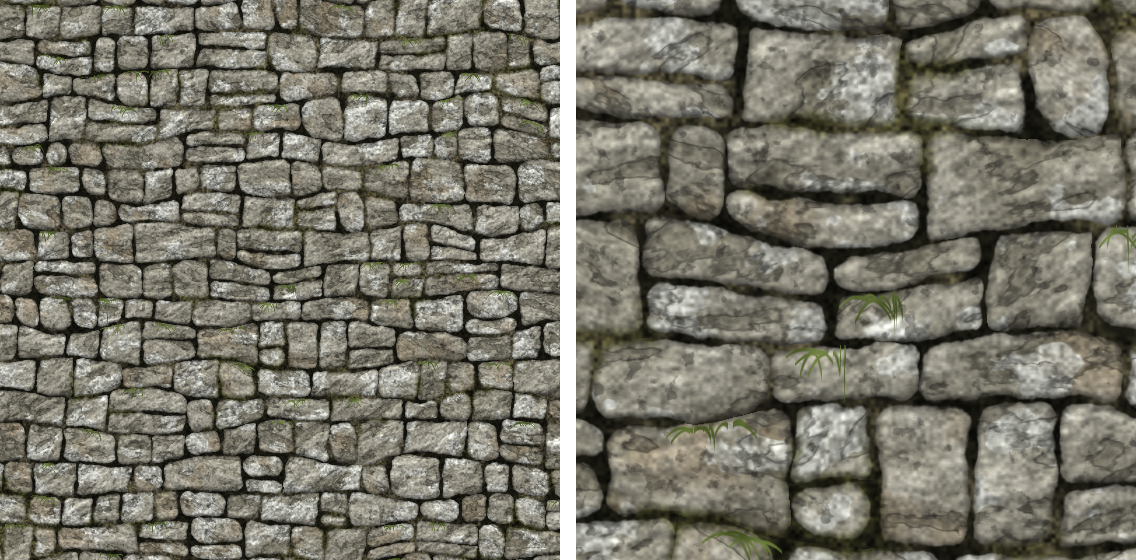
Left: the whole. Right: its middle third, enlarged.
This texture is drawn by a WebGL 2 fragment shader. Its source:

```glsl
#version 300 es
precision highp float;
// Dry stone wall: wavy courses are cut into jittered blocks, some split again.
// Each block is a warped rounded box with noise relief, lichen and stains;
// dark soil fills the joints, and moss and grass grow along some top edges.
uniform vec2 u_resolution;
out vec4 fragColor;

float hash(vec2 p) {
  vec3 q = fract(vec3(p.xyx) * 0.1031);
  q += dot(q, q.yzx + 33.33);
  return fract((q.x + q.y) * q.z);
}

float noise(vec2 p) {
  vec2 i = floor(p), f = fract(p);
  f = f * f * (3.0 - 2.0 * f);
  return mix(mix(hash(i), hash(i + vec2(1, 0)), f.x),
             mix(hash(i + vec2(0, 1)), hash(i + vec2(1, 1)), f.x), f.y);
}

float fbm(vec2 p) {
  float sum = 0.0, amp = 0.5;
  for (int i = 0; i < 5; i++) {
    sum += amp * noise(p);
    p = mat2(1.6, 1.2, -1.2, 1.6) * p + 17.3;
    amp *= 0.5;
  }
  return sum;
}

// Height of the lower bed of a course, and position of a joint within it
float bed(float row, float x) {
  return (row + 0.28 * (hash(vec2(row, 7.0)) - 0.5)
          + 0.62 * (noise(vec2(x * 8.0, row * 9.3)) - 0.5)) / 17.0;
}

float joint(float col, float row) {
  return (col + 0.7 * (hash(vec2(col, row * 3.7 + 1.0)) - 0.5) + hash(vec2(row, 5.0))) / 10.0;
}

float roundBox(vec2 p, vec2 halfSize, float r) {
  vec2 q = abs(p) - halfSize + r;
  return length(max(q, 0.0)) + min(max(q.x, q.y), 0.0) - r;
}

// Coverage of a tuft of arching blades growing from roots along a short line
float tuft(vec2 p, float seed) {
  float cover = 0.0;
  for (float i = 0.0; i < 9.0; i++) {
    float reach = (hash(vec2(i, seed)) - 0.5) * 0.04;
    float x = p.x - 0.03 * (hash(vec2(i + 40.0, seed)) - 0.5);
    float t = x / reach;
    float rise = 0.014 * hash(vec2(seed, i + 20.0));
    float slope = (rise - 0.028 * t) / reach;
    float d = abs(p.y - rise * t + 0.014 * t * t) / sqrt(1.0 + slope * slope);
    float inside = step(0.0, t) * step(t, 1.0);
    cover = max(cover, inside * smoothstep(0.0020, 0.0006, d + 0.0008 * t));
  }
  return cover;
}

void main() {
  vec2 uv = gl_FragCoord.xy / u_resolution.y;
  vec2 wp = uv + 0.011 * (vec2(fbm(uv * 24.0), fbm(uv * 24.0 + 40.0)) - 0.48);

  // Find the course and block
  float row = floor(wp.y * 17.0);
  row += step(bed(row + 1.0, wp.x), wp.y) - step(wp.y, bed(row, wp.x));
  float col = floor(wp.x * 10.0 - hash(vec2(row, 5.0)));
  col += step(joint(col + 1.0, row), wp.x) - step(wp.x, joint(col, row));
  vec2 lo = vec2(joint(col, row), bed(row, wp.x));
  vec2 hi = vec2(joint(col + 1.0, row), bed(row + 1.0, wp.x));
  vec2 id = vec2(col, row) + 50.0;

  // Split some blocks into stacked or neighbouring stones
  float kind = hash(id + 3.1);
  vec2 cut = mix(lo, hi, 0.38 + 0.24 * hash(id + 8.2));
  float midX = 0.5 * (lo.x + hi.x);
  if (kind < 0.25 && bed(row + 1.0, midX) - bed(row, midX) > 0.056) {
    if (wp.y < cut.y) { hi.y = cut.y; id += 0.37; } else lo.y = cut.y;
  } else if (kind > 0.5 && hi.x - lo.x > 0.1) {
    if (wp.x < cut.x) { hi.x = cut.x; id += 0.61; } else lo.x = cut.x;
  }
  float seed = hash(id * 1.7 + 2.0), seed2 = hash(id * 2.3 + 9.0);

  // Stone outline
  vec2 halfSize = 0.5 * (hi - lo) - 0.0010 - 0.0016 * seed2;
  vec2 p = wp - 0.5 * (lo + hi);
  p += vec2(p.y * (seed - 0.5) * 0.25, p.x * (seed2 - 0.5) * 0.06);
  float d = roundBox(p, halfSize, min(0.005 + 0.012 * seed, halfSize.y));
  d += 0.008 * (fbm(uv * 60.0) - 0.46);
  float stone = smoothstep(0.0010, -0.0010, d);

  // Surface relief lit from the upper left
  float turn = (seed - 0.5) * 1.2;
  mat2 grainDir = mat2(cos(turn), sin(turn), -sin(turn), cos(turn));
  vec2 stretch = vec2(28.0, 56.0), shift = vec2(seed, seed2) * 90.0;
  float relief = fbm(grainDir * uv * stretch + shift);
  float lit = relief - fbm(grainDir * (uv + vec2(-0.0016, 0.0028)) * stretch + shift);
  float grain = noise(uv * 400.0) - 0.5 + 0.8 * (noise(uv * 210.0) - 0.5);

  // Stone colour: grey to tan, ochre stains, pale lichen, dark pits
  float vertical = p.y / halfSize.y;
  float mottling = fbm(uv * 26.0 + shift.yx);
  float tone = clamp(0.52 + 0.32 * (seed2 - 0.5) + 1.5 * (relief - 0.48), 0.0, 1.0);
  vec3 color = mix(vec3(0.42, 0.405, 0.35), vec3(0.64, 0.63, 0.585), tone);
  color = mix(color, vec3(0.52, 0.45, 0.35), 0.4 * smoothstep(0.48, 0.7, mottling) * step(0.5, seed));
  float patches = fbm(uv * vec2(24.0, 32.0) + shift + 30.0) + 0.12 * (seed2 - 0.5);
  float lichen = smoothstep(0.57, 0.61, patches + 0.05 * smoothstep(-0.2, -0.9, vertical));
  color = mix(color, vec3(0.75, 0.765, 0.75), lichen * (0.55 + 0.3 * grain));
  color *= 1.0 - 0.3 * smoothstep(0.62, 0.74, fbm(uv * 110.0 + shift));
  color *= 1.0 - 0.3 * smoothstep(0.05, 0.0, abs(relief - 0.36));
  color *= 1.0 + 1.5 * lit + 0.30 * grain;

  // Worn edges: bright upper rim, shaded underside
  color *= mix(0.62, 1.0, smoothstep(-0.001, 0.005, -d));
  color *= 1.05 + 0.05 * vertical - 0.22 * smoothstep(-0.65, -1.0, vertical);

  // Joints of shadow and soil
  float soil = smoothstep(0.46, 0.66, fbm(uv * 20.0 + 70.0));
  vec3 gap = mix(vec3(0.085, 0.083, 0.058), vec3(0.29, 0.27, 0.20), soil) * (1.0 + 0.9 * grain);
  color = mix(gap, color, stone);

  // Moss near edges and grass on top
  float moss = smoothstep(0.56, 0.68, fbm(uv * 13.0 + 11.0)) * smoothstep(0.007, 0.0, abs(d));
  color = mix(color, vec3(0.27, 0.27, 0.14) * (1.0 + grain), 0.5 * moss);
  vec2 root = vec2(mix(lo.x, hi.x, 0.25 + 0.5 * seed), hi.y - 0.005);
  float grass = tuft(uv - root, floor(seed * 90.0)) * step(0.74, hash(id + 6.6));
  vec3 blade = mix(vec3(0.22, 0.28, 0.09), vec3(0.44, 0.52, 0.24), noise(uv * 120.0));
  color = mix(color, blade, 0.9 * grass);
  fragColor = vec4(clamp(color, 0.0, 1.0), 1.0);
}
```
